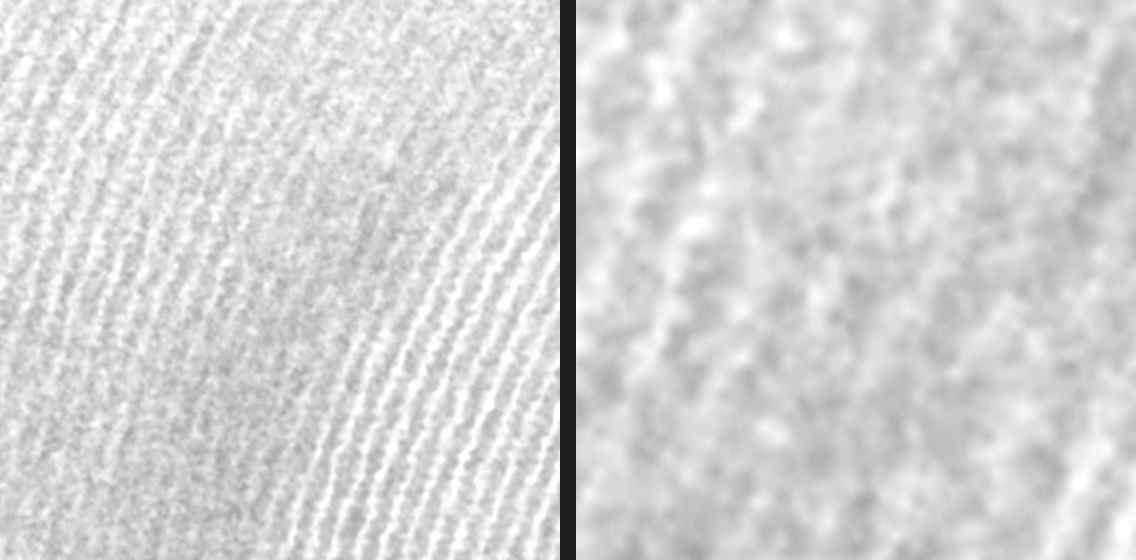
Left, the full canvas; right, a detail of the centre.
Give the GLSL for this texture, as a WebGL 1 fragment shader.

```glsl
precision highp float;
// Pale ribbed knit: slanted bright ridges with beaded stitches and a soft shaded fold.
uniform vec2 u_resolution;

float hash(vec2 p) {
  p = fract(p * vec2(0.1031, 0.1137));
  p += dot(p, p.yx + 33.33);
  return fract((p.x + p.y) * p.x * 17.3);
}

// Smooth value noise, centred on zero
float noise(vec2 p) {
  vec2 i = floor(p), f = fract(p);
  f = f * f * (3.0 - 2.0 * f);
  return mix(mix(hash(i), hash(i + vec2(1.0, 0.0)), f.x),
             mix(hash(i + vec2(0.0, 1.0)), hash(i + 1.0), f.x), f.y) - 0.5;
}

// Rotated octaves hide the noise lattice; subtracting a coarse one removes blotches
float grain(vec2 p) {
  mat2 turn = mat2(0.8, 0.6, -0.6, 0.8);
  return 0.85 * noise(turn * p * 82.0 + 40.0) + 0.75 * noise(turn * turn * p * 118.0 + 90.0)
       - 0.3 * noise(p * 40.0 + 15.0);
}

void main() {
  vec2 p = gl_FragCoord.xy / u_resolution;

  // Signed distance across the curved edge of the fold
  float edge = p.x - 0.47 - 0.2 * p.y - 0.5 * p.y * p.y + 0.04 * noise(p * 7.0);
  float taut = smoothstep(-0.06, 0.08, edge) * (1.0 - smoothstep(0.6, 1.0, p.y));
  float fold = exp(-pow((edge + 0.11) / 0.15, 2.0)) * (1.0 - smoothstep(0.5, 0.95, p.y));
  float left = (1.0 - smoothstep(0.2, 0.6, p.x)) * smoothstep(0.25, 0.5, p.y);

  // Leaning ribs, about 22 across, with uneven edges
  float across = p.x - p.y * (0.17 + 0.2 * p.x) - 0.1 * p.y * p.y;
  float along = p.y + 0.3 * p.x;
  float rib = across * 23.0 + 0.4 + 0.2 * noise(p * 6.0) * (1.0 - taut)
            + 0.3 * noise(p * 48.0 + 7.0);
  rib += 0.04 * sin(along * 245.0 + floor(rib) * 2.4);
  float wave = cos(6.2832 * rib);
  float ridge = wave + 0.2 * cos(12.5664 * rib);
  float strength = 0.036 + 0.058 * taut + 0.03 * left;
  strength *= 1.0 + 0.6 * noise(vec2(across * 23.0, along * 9.0));

  // Broad light and shade
  float shade = mix(0.825, 0.885, smoothstep(0.1, 0.95, p.y));
  shade += 0.042 * taut - 0.04 * fold + 0.008 * left;
  shade += 0.02 * noise(p * 5.0 + 20.0);

  // Stitch beads darken the troughs; grain roughens the loose areas
  float bead = sin(along * 250.0 + floor(rib + 0.5) * 2.1 + 5.0 * noise(p * 18.0));
  float value = shade + strength * ridge;
  value += 0.014 * bead * (0.6 - 0.4 * wave);

  // Part of the grain is drawn out along the ribs
  float streak = noise(vec2(across * 80.0, along * 30.0) + 60.0);
  value += grain(p) * mix(0.15, 0.11, taut) + 0.06 * streak;

  value = clamp(value, 0.66, 0.995);
  vec3 coolTint = vec3(-0.002, -0.001, 0.006) * smoothstep(1.0, 0.85, value);
  gl_FragColor = vec4(vec3(value) + coolTint, 1.0);
}
```
